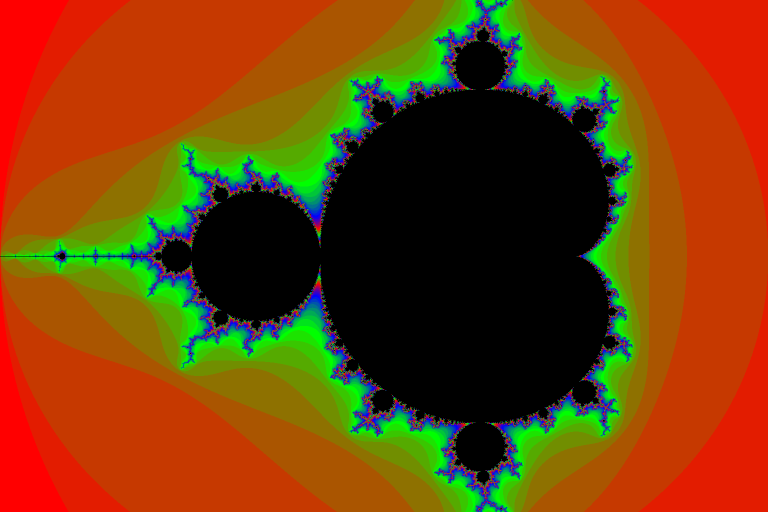
A Shadertoy shader for this background:

```glsl
// Escape-time fractal of z*z + c: black interior, banded red-green-blue exterior.

#define VIEW_CENTER vec2(-0.5, 0.0)
#define VIEW_HALF_SIZE vec2(1.5, 1.0)
#define MAX_STEPS 100
#define ESCAPE_RADIUS 2.0
#define STEPS_PER_HUE 9.0
#define SAMPLES 2
#define INTERIOR vec3(0.0)

// Cyclic blend red -> green -> blue -> red, one flat band per step
vec3 bandColor(float steps) {
    float hue = mod(steps / STEPS_PER_HUE, 3.0);
    float red = max(1.0 - hue, hue - 2.0);
    float green = 1.0 - abs(hue - 1.0);
    float blue = 1.0 - abs(hue - 2.0);
    return max(vec3(red, green, blue), 0.0);
}

// Iterate until the orbit leaves the escape circle
vec3 fractalColor(vec2 c) {
    vec2 z = c;
    for (int i = 0; i < MAX_STEPS; i++) {
        if (dot(z, z) > ESCAPE_RADIUS * ESCAPE_RADIUS) return bandColor(float(i));
        z = vec2(z.x * z.x - z.y * z.y, 2.0 * z.x * z.y) + c;
    }
    return INTERIOR;
}

void mainImage(out vec4 fragColor, in vec2 fragCoord) {
    // Sample grid starts at the upper left pixel corner, so one row meets the real axis
    vec2 corner = fragCoord + vec2(-0.5, 0.5);
    vec3 sum = vec3(0.0);
    for (int j = 0; j < SAMPLES; j++) {
        for (int i = 0; i < SAMPLES; i++) {
            vec2 point = corner + vec2(i, -j) / float(SAMPLES);
            vec2 centered = (2.0 * point - iResolution.xy) / iResolution.xy;
            sum += fractalColor(VIEW_CENTER + VIEW_HALF_SIZE * centered);
        }
    }
    fragColor = vec4(sum / float(SAMPLES * SAMPLES), 1.0);
}
```
